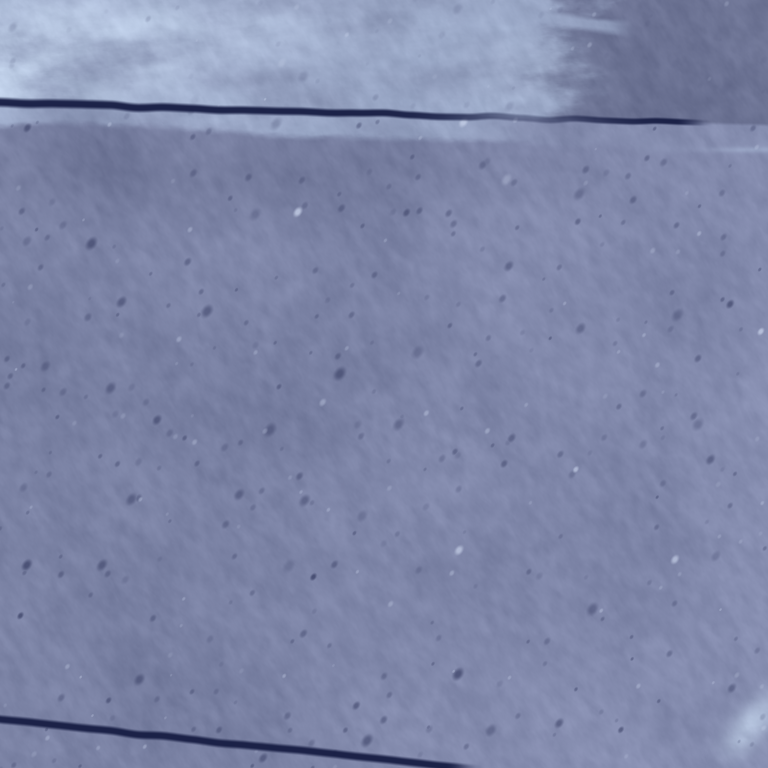
Write a Shadertoy shader that draws this texture.

```glsl
// Blue-grey concrete slabs with two dark joints, a pale worn band and scattered pits.

const vec3 SLAB_COLOR = vec3(0.472, 0.502, 0.635);
const vec3 SLAB_LIGHT = vec3(0.515, 0.545, 0.680);
const vec3 SHADE_COLOR = vec3(0.410, 0.437, 0.565);
const vec3 WORN_COLOR = vec3(0.610, 0.665, 0.785);
const vec3 FROST_COLOR = vec3(0.755, 0.820, 0.915);
const vec3 JOINT_COLOR = vec3(0.085, 0.110, 0.260);
const vec3 PIT_COLOR = vec3(0.220, 0.245, 0.390);
const vec3 CHIP_COLOR = vec3(0.800, 0.840, 0.930);

// Joint lines: height at the left edge, slope.
const vec2 UPPER_JOINT = vec2(0.866, -0.029);
const vec2 LOWER_JOINT = vec2(0.063, -0.103);
const float GRAIN_STRENGTH = 0.042;
const float MOTTLE_STRENGTH = 0.085;

float hash(vec2 p) {
    vec3 q = fract(vec3(p.xyx) * 0.1031);
    q += dot(q, q.yzx + 33.33);
    return fract((q.x + q.y) * q.z);
}

float noise(vec2 p) {
    vec2 cell = floor(p), f = fract(p);
    f = f * f * (3.0 - 2.0 * f);
    return mix(mix(hash(cell), hash(cell + vec2(1, 0)), f.x),
               mix(hash(cell + vec2(0, 1)), hash(cell + vec2(1, 1)), f.x), f.y);
}

float fbm(vec2 p) {
    float sum = 0.0, weight = 0.5;
    for (int i = 0; i < 5; i++) {
        sum += weight * noise(p);
        p = mat2(1.6, 1.2, -1.2, 1.6) * p + 17.3;
        weight *= 0.5;
    }
    return sum / 0.96875;
}

float blob(vec2 p, vec2 center, vec2 size) {
    vec2 d = (p - center) / size;
    return exp(-dot(d, d));
}

// Small slanted ovals, one per jittered cell, kept with the given chance.
float specks(vec2 p, float cells, float chance, float radius, float seed) {
    vec2 base = floor(p * cells);
    float cover = 0.0;
    for (int j = -1; j <= 1; j++)
    for (int i = -1; i <= 1; i++) {
        vec2 id = base + vec2(i, j);
        vec2 key = id + seed;
        vec2 center = (id + vec2(hash(key + 3.1), hash(key + 47.7))) / cells;
        vec2 d = mat2(0.8, 0.6, -0.6, 0.8) * (p - center);
        float r = radius * mix(0.55, 1.2, hash(key + 81.3));
        float spot = 1.0 - smoothstep(0.3 * r, 1.4 * r, length(d * vec2(1.25, 0.85)));
        float strength = mix(0.3, 1.0, hash(key + 29.5));
        cover = max(cover, spot * strength * step(hash(key + 11.9), chance));
    }
    return cover;
}

// Soft dark line that ends at endX; d is the height above it.
float joint(float d, float x, float halfWidth, float endX) {
    float wobble = 0.0035 * (noise(vec2(x * 28.0, halfWidth * 900.0)) - 0.5);
    float line = 1.0 - smoothstep(0.4 * halfWidth, 1.5 * halfWidth, abs(d + wobble));
    return line * (1.0 - smoothstep(endX - 0.04, endX + 0.01, x));
}

void mainImage(out vec4 fragColor, in vec2 fragCoord) {
    vec2 uv = fragCoord / iResolution.xy;
    float upper = uv.y - (UPPER_JOINT.x + UPPER_JOINT.y * uv.x);
    float lower = uv.y - (LOWER_JOINT.x + LOWER_JOINT.y * uv.x);

    // Streaks run down and to the right.
    vec2 streak = mat2(0.82, 0.57, 0.57, -0.82) * uv;
    streak = vec2(dot(uv, vec2(0.82, 0.57)), dot(uv, vec2(0.57, -0.82)));
    float mottle = fbm(streak * vec2(9.0, 5.0) + 4.0) - 0.5;
    float grain = fbm(streak * vec2(90.0, 48.0) + 31.0) - 0.5;
    float ragged = fbm(uv * vec2(14.0, 30.0) + 9.0) - 0.5;

    // Main slab, lighter toward the lower right
    float light = smoothstep(0.25, 1.25, uv.x + 0.25 * (1.0 - uv.y));
    vec3 color = mix(SLAB_COLOR, SLAB_LIGHT, light);
    float underBand = blob(uv, vec2(0.2, 0.78), vec2(0.5, 0.06));
    color = mix(color, SHADE_COLOR, 0.40 * underBand);

    // Upper slab: worn and frosted on the left, shaded on the right
    float above = smoothstep(-0.003, 0.003, upper);
    float wornEdge = 0.755 + 0.16 * ragged;
    float worn = 1.0 - smoothstep(wornEdge - 0.06, wornEdge + 0.03, uv.x);
    vec3 upperColor = mix(SHADE_COLOR, WORN_COLOR, worn * (0.88 + 0.7 * ragged));
    float frost = blob(uv, vec2(0.0, 0.91), vec2(0.20, 0.07))
                + 0.45 * blob(uv, vec2(0.20, 0.97), vec2(0.25, 0.06))
                + 0.30 * blob(uv, vec2(0.69, 0.91), vec2(0.08, 0.04));
    upperColor = mix(upperColor, FROST_COLOR, clamp(frost * (0.75 + 1.6 * ragged), 0.0, 1.0));
    float ridge = abs(uv.y - (0.987 - 0.13 * (uv.x - 0.62)) + 0.012 * ragged);
    float ridgeSpan = smoothstep(0.56, 0.66, uv.x) * (1.0 - smoothstep(0.79, 0.83, uv.x));
    upperColor = mix(upperColor, WORN_COLOR, 0.8 * ridgeSpan * (1.0 - smoothstep(0.003, 0.013, ridge)));
    color = mix(color, upperColor, above);

    // Pale strip below the upper joint
    float stripDepth = 0.025 + 0.010 * uv.x + 0.018 * ragged;
    float strip = smoothstep(-stripDepth - 0.007, -stripDepth + 0.005, upper) * (1.0 - above);
    float stripFade = 1.0 - 0.85 * smoothstep(0.58, 0.74, uv.x);
    color = mix(color, WORN_COLOR, strip * stripFade * (0.78 + 0.9 * ragged));
    float chalk = blob(uv, vec2(0.98, 0.805), vec2(0.06, 0.004));
    color = mix(color, WORN_COLOR, 0.65 * chalk);

    // Bright scuff in the lower right corner
    vec2 scuff = mat2(0.75, 0.66, -0.66, 0.75) * (uv - vec2(0.98, 0.055));
    color = mix(color, FROST_COLOR, 0.8 * blob(scuff, vec2(0), vec2(0.022, 0.045)) * (1.0 + ragged));

    // Surface texture, pits and chips
    color += MOTTLE_STRENGTH * mottle + GRAIN_STRENGTH * 2.0 * grain;
    float pits = max(specks(uv, 13.0, 0.34, 0.0068, 5.0), 0.6 * specks(uv, 34.0, 0.22, 0.0042, 63.0));
    color = mix(color, PIT_COLOR, pits * (1.0 - 0.75 * above) * 0.75);
    float chips = max(specks(uv, 11.0, 0.09, 0.0055, 127.0), 0.5 * specks(uv, 38.0, 0.07, 0.0032, 211.0));
    color = mix(color, CHIP_COLOR, 0.75 * chips);

    // Joints, the upper one thinning and fading before its end
    float gap = 1.0 - 0.6 * blob(uv, vec2(0.69, 0.846), vec2(0.09, 0.1));
    float upperWidth = mix(0.0056, 0.0036, uv.x);
    color = mix(color, JOINT_COLOR, 0.95 * gap * joint(upper, uv.x, upperWidth, 0.92));
    color = mix(color, JOINT_COLOR, 0.95 * joint(lower, uv.x, 0.0050, 0.62));

    fragColor = vec4(clamp(color, 0.0, 1.0), 1.0);
}
```
